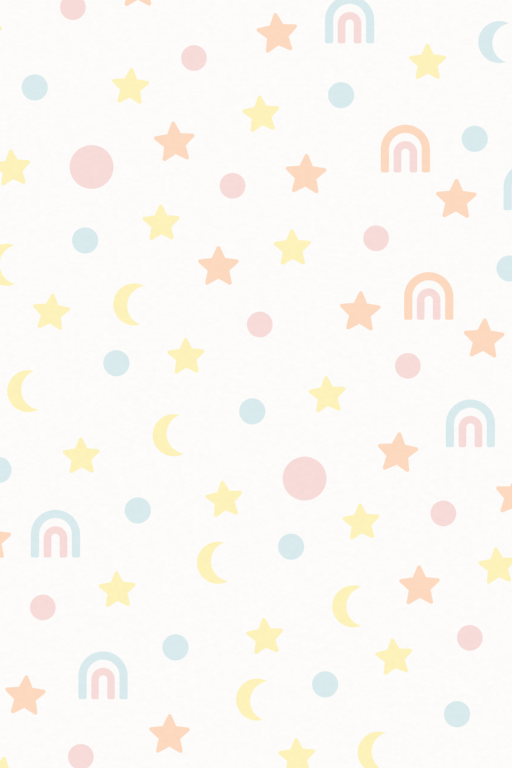
Give the GLSL for this pattern, as a Shadertoy shader.

```glsl
// Pastel nursery print: stars, moons, dots and rainbows scattered on warm white paper.
// A tilted, jittered lattice places one motif per node; each motif is a distance
// function, and a low-discrepancy sequence keeps the mix of motifs even.

const vec3 PAPER  = vec3(0.99, 0.987, 0.98);
const vec3 YELLOW = vec3(0.99, 0.95, 0.73);
const vec3 PEACH  = vec3(0.99, 0.85, 0.75);
const vec3 PINK   = vec3(0.97, 0.86, 0.85);
const vec3 BLUE   = vec3(0.85, 0.92, 0.93);

float hash(vec2 p) {
    return fract(sin(dot(p, vec2(127.1, 311.7))) * 43758.5453);
}

float valueNoise(vec2 p) {
    vec2 i = floor(p), f = fract(p);
    f = f * f * (3.0 - 2.0 * f);
    return mix(mix(hash(i), hash(i + vec2(1, 0)), f.x),
               mix(hash(i + vec2(0, 1)), hash(i + vec2(1, 1)), f.x), f.y);
}

vec2 rotate(vec2 p, float a) {
    return mat2(cos(a), sin(a), -sin(a), cos(a)) * p;
}

// Intersection of two shapes with corners rounded by k
float roundMax(float a, float b, float k) {
    return min(max(a, b), -k) + length(max(vec2(a, b) + k, 0.0));
}

// Five-pointed star with softened tips
float star(vec2 p, float radius) {
    float r = radius - 0.03;
    float a = abs(mod(atan(p.x, p.y) + 0.62832, 1.25664) - 0.62832);
    vec2 q = length(p) * vec2(sin(a), cos(a)) - vec2(0.0, r);
    vec2 edge = 0.48 * r * vec2(0.588, 0.809) - vec2(0.0, r);
    float h = clamp(dot(q, edge) / dot(edge, edge), 0.0, 1.0);
    return length(q - edge * h) * sign(edge.x * q.y - edge.y * q.x) - 0.025;
}

// Crescent: a disc with a second disc cut out of its right side
float moon(vec2 p) {
    p.x -= 0.09;
    return roundMax(length(p) - 0.273, 0.26 - length(p - vec2(0.169, 0.0)), 0.012);
}

// Band bent over two straight legs that end at y = -0.3
float arch(vec2 p, float centreY, float radius, float halfWidth) {
    float band = abs(length(vec2(p.x, max(p.y - centreY, 0.0))) - radius) - halfWidth;
    return roundMax(band, -0.3 - p.y, 0.025);
}

void mainImage(out vec4 fragColor, in vec2 fragCoord) {
    // Ten units span the canvas height
    float pixel = 10.0 / iResolution.y;
    vec2 p = fragCoord * pixel;
    vec3 col = PAPER;

    mat2 lattice = mat2(1.04, 0.27, 0.29, 1.03);
    vec2 nearest = round(inverse(lattice) * p);

    for (int j = -1; j <= 1; j++)
    for (int i = -1; i <= 1; i++) {
        vec2 id = nearest + vec2(i, j);
        vec2 jitter = vec2(hash(id + 3.7), hash(id + 19.3)) - 0.5;
        vec2 q = p - lattice * id - 0.3 * jitter;
        float pick = hash(id + 41.9);
        vec2 tilted = rotate(q, 0.25 * (hash(id + 7.1) - 0.5));

        // Choose the motif from its share of the unit interval
        float kind = fract(dot(id, vec2(0.618, 0.29)) + 0.07 * pick);
        float d;
        float inner = 1.0;
        vec3 tint;
        if (kind < 0.25) {
            d = star(tilted, 0.255);
            tint = YELLOW;
        } else if (kind < 0.40) {
            d = star(tilted, 0.28);
            tint = PEACH;
        } else if (kind < 0.59) {
            d = length(q) - 0.17;
            tint = BLUE;
        } else if (kind < 0.72) {
            d = length(q) - 0.167;
            tint = PINK;
        } else if (kind < 0.765) {
            d = length(q) - 0.285;
            tint = PINK;
        } else if (kind < 0.89) {
            d = moon(tilted);
            tint = pick > 0.88 ? BLUE : YELLOW;
        } else {
            d = arch(q, 0.0, 0.267, 0.053);
            inner = arch(q, -0.045, 0.104, 0.049);
            tint = pick > 0.45 ? BLUE : PEACH;
        }
        col = mix(col, tint, clamp(0.5 - d / (1.3 * pixel), 0.0, 1.0));
        col = mix(col, PINK, clamp(0.5 - inner / (1.3 * pixel), 0.0, 1.0));
    }

    // Faint paper tooth over everything
    float tooth = valueNoise(p * vec2(16.0, 28.0)) + valueNoise(p * 40.0 + 9.0) - 1.0;
    col += 0.008 * tooth;

    fragColor = vec4(col, 1.0);
}
```
